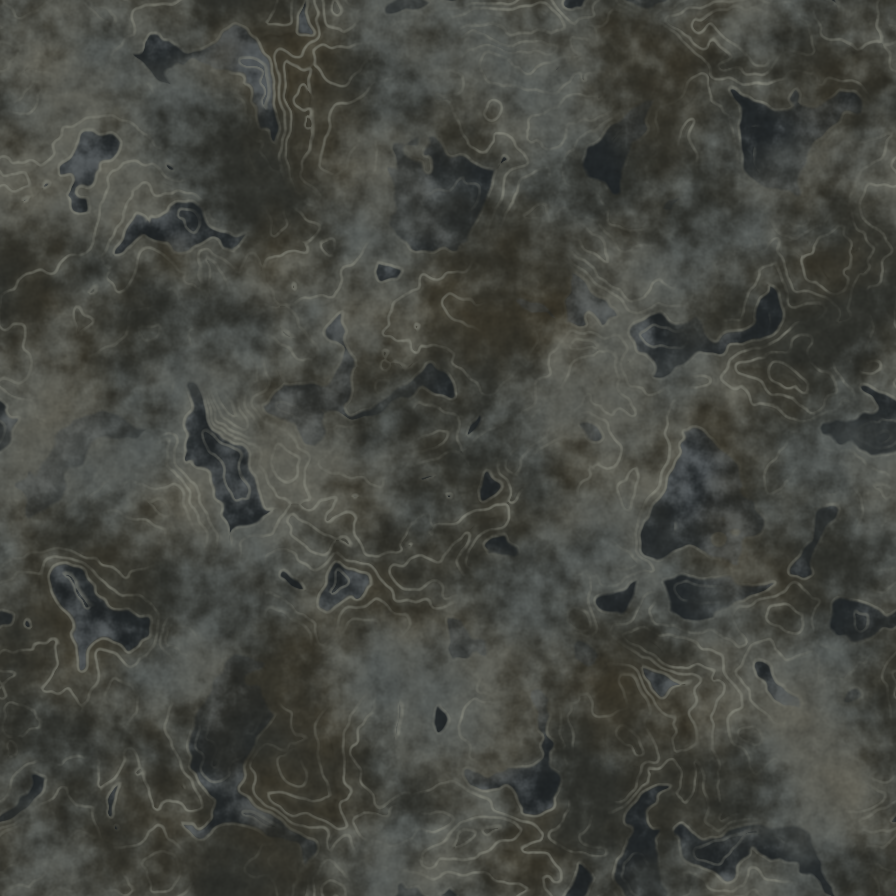
A three.js fragment shader for this texture:

```glsl
// Dark weathered marble: blue-black shards and brown-grey clouds laced with fine pale veins.
varying vec2 vUv;

// Sine-free hash of a lattice cell and a seed, giving a gradient in -1..1
vec2 hashGradient(vec2 cell, float seed) {
  vec3 p = fract(vec3(cell, seed) * vec3(0.1031, 0.1030, 0.0973));
  p += dot(p, p.yxz + 33.33);
  return fract((p.xx + p.yz) * p.zy) * 2.0 - 1.0;
}

float cornerValue(vec2 cell, vec2 offset, float period, float seed) {
  return dot(hashGradient(mod(cell, period), seed), offset);
}

// Gradient noise that wraps after a whole number of cells
float wrapNoise(vec2 p, float period, float seed) {
  vec2 i = floor(p);
  vec2 f = p - i;
  vec2 u = f * f * f * (f * (f * 6.0 - 15.0) + 10.0);
  vec2 e = vec2(1.0, 0.0);
  float bottom = mix(cornerValue(i, f, period, seed),
                     cornerValue(i + e, f - e, period, seed), u.x);
  float top = mix(cornerValue(i + e.yx, f - e.yx, period, seed),
                  cornerValue(i + e.xx, f - e.xx, period, seed), u.x);
  return mix(bottom, top, u.y);
}

float fbm(vec2 p, float cells, int octaves, float seed) {
  float sum = 0.0;
  float amplitude = 1.0;
  for (int i = 0; i < 6; i++) {
    if (i >= octaves) break;
    float layer = float(i);
    sum += amplitude * wrapNoise(p * cells + 0.37 * layer, cells, seed + layer);
    cells *= 2.0;
    amplitude *= 0.5;
  }
  return sum;
}

// Folded height field; its contours form the shards and veins
float stoneField(vec2 p) {
  vec2 warp = vec2(fbm(p, 4.0, 5, 3.0), fbm(p, 4.0, 5, 13.0));
  return fbm(p + 0.13 * warp, 9.0, 2, 23.0);
}

void main() {
  vec2 uv = vUv;

  // Field slope turns level differences into distances on the canvas
  float h = 0.0015;
  float field = stoneField(uv);
  vec2 slope = vec2(stoneField(uv + vec2(h, 0.0)), stoneField(uv + vec2(0.0, h))) - field;
  float steepness = max(length(slope) / h, 0.8);
  float shardEdge = (field - 0.2) / steepness;
  float spacing = 0.19;
  float level = (field - 0.2) / spacing;
  float veinDistance = abs(level - floor(level + 0.5)) * spacing / steepness;

  // Clouds, grain and calm zones
  float cloud = fbm(uv, 5.0, 5, 31.0);
  float tint = fbm(uv, 7.0, 4, 41.0);
  float grain = fbm(uv, 36.0, 4, 51.0);
  float activity = smoothstep(-0.25, 0.2, fbm(uv, 6.0, 3, 61.0));

  // Brown hollows under grey haze
  vec3 brown = vec3(0.195, 0.193, 0.165);
  vec3 grey = vec3(0.335, 0.345, 0.325);
  vec3 color = mix(brown, grey, smoothstep(-0.38, 0.38, cloud + 0.4 * grain));
  color += vec3(0.025, 0.012, -0.005) * clamp(tint * 2.0, -0.6, 1.0);

  // Blue-black shards with speckled, paler hearts
  vec3 shardDark = vec3(0.125, 0.142, 0.15);
  vec3 shardPale = vec3(0.30, 0.32, 0.33);
  vec3 shard = mix(shardDark, shardPale, smoothstep(-0.15, 0.5, tint + 0.6 * grain));
  float shardMask = smoothstep(-0.001, 0.004, shardEdge);
  color = mix(color, shard, shardMask * mix(0.4, 0.95, activity));

  // Broken hairline veins with a soft halo
  float strength = activity * smoothstep(-0.4, 0.35, tint + 0.5 * grain + 0.1);
  float hairline = 1.0 - smoothstep(0.0004, 0.0026, veinDistance);
  float halo = exp(-veinDistance / 0.007) * (1.0 - 0.7 * shardMask);
  color = mix(color, vec3(0.47, 0.475, 0.435), strength * (0.5 * hairline + 0.22 * halo));

  // Fine mineral mottling
  color *= 1.0 + 0.16 * grain + 0.12 * fbm(uv, 128.0, 2, 71.0);
  gl_FragColor = vec4(color, 1.0);
}
```
